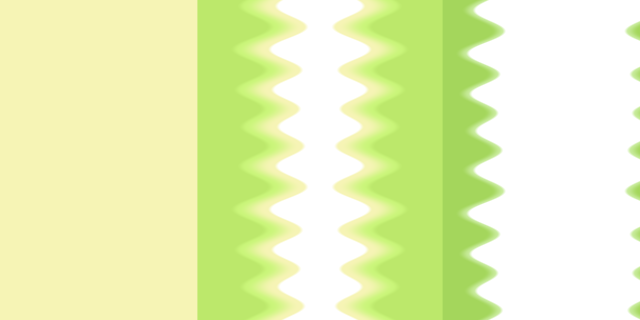
A Shadertoy shader for this background:

```glsl
const float TAU = 6.2831853;

// Half width of the white gap; t counts repeats downwards from the top
float gapWidth(float t) {
    float drift = cos(TAU * (t - 0.48));
    float swing = 0.045 + 0.0094 * cos(TAU * (t - 0.26));
    float ripple = cos(TAU * (4.0 * t - 0.2 - 0.0625 * drift));
    return 0.098 + 0.009 * drift + swing * ripple;
}

void mainImage(out vec4 fragColor, in vec2 fragCoord) {
    vec2 p = fragCoord / iResolution.y;
    float aa = 0.5 / iResolution.y;
    float t = 2.0 * (1.0 - p.y);

    vec3 cream = vec3(0.965, 0.957, 0.71);
    vec3 lime = vec3(0.79, 0.96, 0.475);
    vec3 green = vec3(0.737, 0.91, 0.42);
    vec3 darkGreen = vec3(0.643, 0.84, 0.36);
    vec3 mint = vec3(0.79, 0.925, 0.62);
    vec3 white = vec3(1.0);

    // Middle panel: mirrored white gap with a cream to green glow
    float d = abs(p.x - 1.0) - gapWidth(t);
    float glow = d / 0.122;
    vec3 middle = mix(cream, lime, smoothstep(0.12, 0.85, glow));
    middle = mix(middle, green, smoothstep(0.8, 1.02, glow));
    middle = mix(white, middle, smoothstep(-0.008, 0.008, d));

    // Right panel: wider gap, slightly lower wave and a narrow rim
    d = abs(p.x - 1.766) - gapWidth(t - 0.026) - 0.148;
    vec3 right = mix(mint, darkGreen, smoothstep(0.0, 0.04, d));
    right = mix(white, right, smoothstep(-0.007, 0.007, d));

    // Panels side by side
    vec3 color = mix(cream, middle, smoothstep(-aa, aa, p.x - 0.617));
    color = mix(color, right, smoothstep(-aa, aa, p.x - 1.383));
    fragColor = vec4(color, 1.0);
}
```
